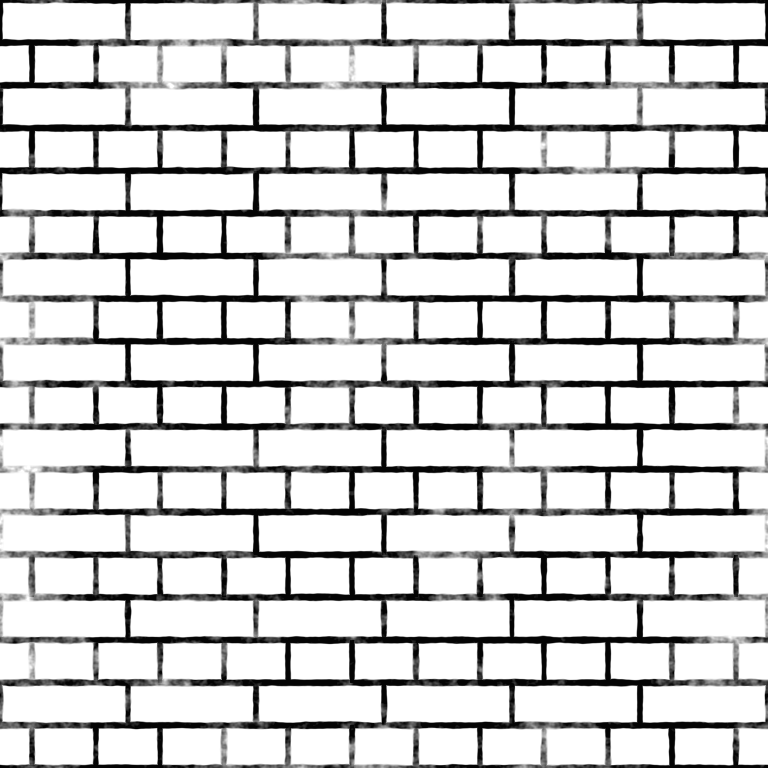
A WebGL 2 fragment shader for this pattern:

```glsl
#version 300 es
precision highp float;

// Brick wall in black mortar lines on white: 18 courses, alternating six long
// bricks with twelve short ones. Joint distances give the lines; wrapped
// gradient noise wobbles their edges and wears the ink away in patches.

uniform vec2 u_resolution;
out vec4 fragColor;

const float COURSES = 18.0;
const float LONG_BRICKS = 6.0;
const float SHORT_BRICKS = 12.0;
const float BED_HALF_WIDTH = 0.0042;
const float HEAD_HALF_WIDTH = 0.0036;
const vec3 PAPER = vec3(1.0);
const vec3 INK = vec3(0.015);

// Integer hash of a cell, from 0 to 1
float hash(vec2 cell, float seed) {
    uvec3 q = uvec3(cell, seed) * uvec3(1597334673u, 3812015801u, 2798796415u);
    uint n = q.x ^ q.y ^ q.z;
    n = (n ^ (n >> 15)) * 2246822519u;
    n = (n ^ (n >> 13)) * 3266489917u;
    n ^= n >> 16;
    return float(n >> 8) / 16777216.0;
}

// Dot product of a lattice point's random gradient with the offset from it
float cornerSlope(vec2 cell, vec2 corner, vec2 offset, vec2 period, float seed) {
    float angle = 6.28319 * hash(mod(cell + corner, period), seed);
    return dot(vec2(cos(angle), sin(angle)), offset - corner);
}

// Gradient noise that repeats after a whole number of cells
float wrappedNoise(vec2 uv, vec2 period, float seed) {
    vec2 p = uv * period + vec2(0.37, 0.61);
    vec2 cell = floor(p);
    vec2 f = fract(p);
    vec2 s = f * f * f * (f * (f * 6.0 - 15.0) + 10.0);
    float a = cornerSlope(cell, vec2(0, 0), f, period, seed);
    float b = cornerSlope(cell, vec2(1, 0), f, period, seed);
    float c = cornerSlope(cell, vec2(0, 1), f, period, seed);
    float d = cornerSlope(cell, vec2(1, 1), f, period, seed);
    return mix(mix(a, b, s.x), mix(c, d, s.x), s.y);
}

// Octaves of wrapped noise
float wrappedFbm(vec2 uv, vec2 period, float seed) {
    float sum = 0.0;
    float gain = 1.0;
    for (int i = 0; i < 3; i++) {
        sum += gain * wrappedNoise(uv, period, seed + float(i));
        period *= 2.0;
        gain *= 0.6;
    }
    return sum;
}

// Darkness of one joint: soft coverage times the ink left after wear
float jointInk(float dist, float halfWidth, float wear, float softness) {
    float worn = clamp(wear, 0.0, 1.0);
    float blur = softness + 0.0014 * worn;
    float coverage = 1.0 - smoothstep(-blur, blur, dist - halfWidth);
    return coverage * (1.0 - worn);
}

void main() {
    vec2 uv = gl_FragCoord.xy / u_resolution;
    float softness = max(0.0011, 0.7 / min(u_resolution.x, u_resolution.y));

    // Horizontal bed joints
    float bedPosition = uv.y * COURSES;
    float bedId = mod(round(bedPosition), COURSES);
    float bedDist = abs(bedPosition - round(bedPosition)) / COURSES;

    // Vertical head joints; odd courses hold the long bricks
    float course = floor(bedPosition);
    bool isLong = mod(course, 2.0) > 0.5;
    float bricks = isLong ? LONG_BRICKS : SHORT_BRICKS;
    float headPosition = uv.x * bricks - (isLong ? 0.0 : 0.5);
    float headId = mod(round(headPosition), bricks);
    float headDist = abs(headPosition - round(headPosition)) / bricks;

    // Hand-drawn edge wobble
    float bedWobble = 0.0014 * wrappedFbm(uv, vec2(34.0, 30.0), 11.0);
    float headWobble = 0.0014 * wrappedFbm(uv, vec2(30.0, 34.0), 21.0);

    // Wear: broad patches, fine grain and a tone for each joint
    float patches = wrappedFbm(uv, vec2(5.0), 31.0);
    float grain = wrappedFbm(uv, vec2(56.0, 64.0), 41.0);
    float streaks = wrappedNoise(uv, vec2(14.0, 36.0), 51.0);
    float wear = 0.08 + 0.75 * patches + 0.5 * grain;
    float bedWear = wear + 0.3 * streaks + 0.2 * (hash(vec2(bedId, 0.0), 61.0) - 0.5);
    float headWear = wear + 0.4 * (hash(vec2(headId, course), 71.0) - 0.5);

    float bedInk = jointInk(bedDist + bedWobble, BED_HALF_WIDTH, bedWear, softness);
    float headInk = jointInk(headDist + headWobble, HEAD_HALF_WIDTH, headWear, softness);
    fragColor = vec4(mix(PAPER, INK, max(bedInk, headInk)), 1.0);
}
```
